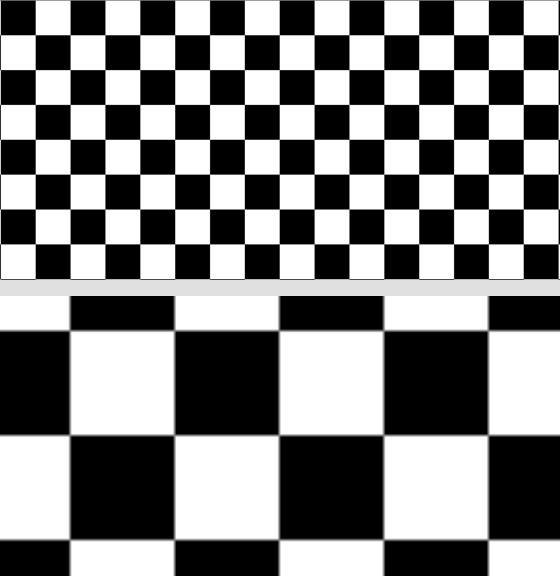
Top: the whole. Bottom: its middle third, enlarged.
Write a Shadertoy shader that draws this pattern.

```glsl
// Lengths are fractions of the canvas height
const float CELL_SIZE = 0.1245;
const vec2 GRID_ORIGIN = vec2(0.0031, 0.0013); // from the top left corner
const float EDGE_WIDTH = 0.0043;
const vec3 DARK = vec3(0.0);
const vec3 LIGHT = vec3(1.0);

// Square wave per axis: +1 in even cells, -1 in odd cells, with linear ramps
vec2 softSquareWave(vec2 cell, float rampWidth) {
    vec2 parity = 1.0 - 2.0 * mod(floor(cell), 2.0);
    vec2 edgeDistance = 0.5 - abs(fract(cell) - 0.5);
    return parity * clamp(2.0 * edgeDistance / rampWidth, 0.0, 1.0);
}

void mainImage(out vec4 fragColor, in vec2 fragCoord) {
    // Square units, measured down from the top left corner
    vec2 position = vec2(fragCoord.x, iResolution.y - fragCoord.y) / iResolution.y;
    vec2 cell = (position - GRID_ORIGIN) / CELL_SIZE;

    // Keep the ramp at least one pixel wide
    float rampWidth = max(EDGE_WIDTH, 1.0 / iResolution.y) / CELL_SIZE;
    vec2 wave = softSquareWave(cell, rampWidth);

    // The product of both waves alternates the squares
    float lightness = 0.5 - 0.5 * wave.x * wave.y;
    fragColor = vec4(mix(DARK, LIGHT, lightness), 1.0);
}
```
